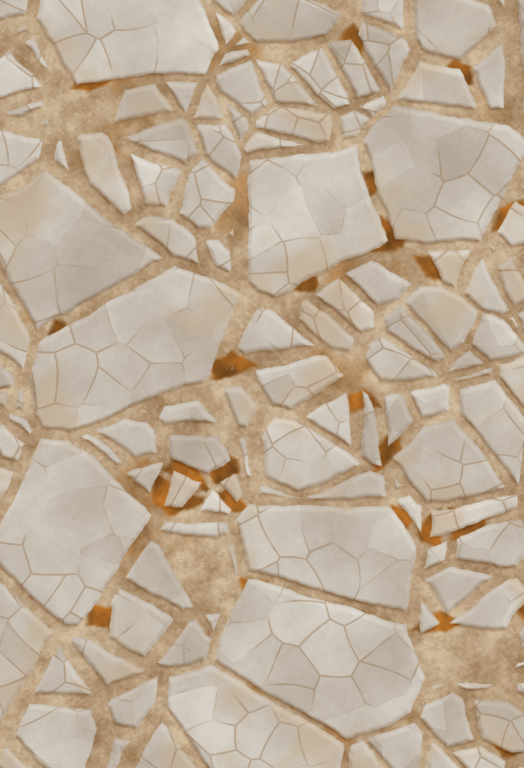
Reproduce this texture procedurally as a Shadertoy shader.

```glsl
// Broken pale stone chips set in sandy, amber-flecked mortar.
// Coarse cellular slabs are kept whole or split into finer turned chips;
// layered sines roughen edges and mottle tones, a height slope adds relief.

const vec3 PALE  = vec3(0.825, 0.800, 0.760);
const vec3 GREY  = vec3(0.700, 0.650, 0.590);
const vec3 SAND  = vec3(0.785, 0.695, 0.575);
const vec3 EARTH = vec3(0.590, 0.460, 0.320);
const vec3 AMBER = vec3(0.570, 0.345, 0.120);
const vec2 LIGHT = vec2(0.35, 0.94);

vec2 hash2(vec2 p) {
    return fract(sin(vec2(dot(p, vec2(127.1, 311.7)),
                          dot(p, vec2(269.5, 183.3)))) * 4375.85);
}

mat2 turn(float angle) {
    float c = cos(angle), s = sin(angle);
    return mat2(c, s, -s, c);
}

// Layered, turned sines: roughly -1 to 1
float sineNoise(vec2 p) {
    float sum = 0.0, amp = 0.5;
    for (int i = 0; i < 5; i++) {
        sum += amp * sin(p.x + 1.6 * sin(p.y + 0.7 * sum));
        p = turn(1.1) * p * 1.9 + 2.3;
        amp *= 0.58;
    }
    return sum;
}

// x: distance to the cell border, yz: cell id
vec3 cells(vec2 p) {
    vec2 base = floor(p), f = p - base, nearCell = vec2(0.0), nearVec = vec2(0.0);
    float nearest = 9.0;
    for (int y = -1; y <= 1; y++)
    for (int x = -1; x <= 1; x++) {
        vec2 g = vec2(x, y);
        vec2 r = g + hash2(base + g) - f;
        float d = dot(r, r);
        if (d < nearest) { nearest = d; nearVec = r; nearCell = g; }
    }
    float border = 9.0;
    for (int y = -2; y <= 2; y++)
    for (int x = -2; x <= 2; x++) {
        vec2 g = nearCell + vec2(x, y);
        vec2 r = g + hash2(base + g) - f;
        vec2 gapVec = r - nearVec;
        if (dot(gapVec, gapVec) > 0.0001)
            border = min(border, dot(0.5 * (r + nearVec), normalize(gapVec)));
    }
    return vec3(border, base + nearCell);
}

// x: signed depth inside a stone, yz: stone id
vec3 stones(vec2 p) {
    float gap = max(0.0025, 0.0075 + 0.005 * sineNoise(p * 9.0));
    vec2 rough = vec2(sineNoise(p * 30.0), sineNoise(p.yx * 30.0 + 5.0));
    vec2 q = p + 0.0035 * rough + 0.012 * sin(p.yx * 11.0 + vec2(0.0, 2.0));

    float slabScale = 5.2;
    vec3 slab = cells(turn(0.6) * q * slabScale * vec2(0.95, 1.1) + 3.0);
    float depth = slab.x / slabScale;
    vec2 id = slab.yz;
    vec2 kind = hash2(id + 41.0);

    if (kind.x > 0.38) {
        float chipScale = mix(8.5, 16.0, kind.y);
        vec2 chipPos = turn(0.5 + 1.4 * (kind.x - 0.7)) * q * vec2(0.85, 1.2);
        vec3 chip = cells(chipPos * chipScale + id * 17.0);
        id = chip.yz;
        depth = min(depth, chip.x / chipScale);
        if (hash2(id + 7.0).x < 0.10) depth = -0.01;
    }
    return vec3(depth - gap, id);
}

float relief(float depth) {
    return smoothstep(-0.001, 0.006, depth);
}

vec3 mortarColor(vec2 p, float grain) {
    float tone = 0.68 + 0.38 * sineNoise(p * 26.0) + 0.28 * sineNoise(p * 90.0);
    vec3 color = mix(EARTH, SAND, clamp(tone + grain, 0.0, 1.15));
    // Rounded amber flecks in a few cells
    vec2 q = p + 0.006 * vec2(sineNoise(p * 38.0), sineNoise(p.yx * 38.0));
    vec3 fleck = cells(q * vec2(19.0, 24.0));
    float amber = step(0.91, hash2(fleck.yz + 13.0).x) * smoothstep(0.03, 0.2, fleck.x);
    float ochre = 0.45 * smoothstep(0.45, 0.9, sineNoise(p * 12.0 + 4.0));
    vec3 fleckColor = AMBER * (1.0 + 0.3 * sineNoise(p * 60.0));
    return mix(color, fleckColor, max(0.95 * amber, ochre));
}

vec3 stoneColor(vec2 p, vec2 id, float grain) {
    // Hairline cracks part each stone into slightly different facets
    float facetScale = 19.0;
    vec2 q = p + 0.005 * sin(p.yx * 45.0);
    vec3 facet = cells(turn(hash2(id).x * 3.0) * q * facetScale + id * 5.0);
    float crack = 1.0 - smoothstep(0.0003, 0.0022, facet.x / facetScale);
    crack *= smoothstep(-0.35, 0.35, sineNoise(p * 17.0 + 8.0));

    float tone = 0.56 + 0.5 * (hash2(id + 3.0).y - 0.5)
               + 0.45 * (hash2(facet.yz).x - 0.5) + 0.32 * sineNoise(p * 22.0);
    vec3 color = mix(GREY, PALE, clamp(tone + 0.4 * grain, 0.0, 1.1));
    float stain = smoothstep(0.15, 0.85, sineNoise(p * 13.0 + id));
    color = mix(color, SAND * 0.97, 0.6 * stain);
    return mix(color, EARTH, 0.42 * crack);
}

void mainImage(out vec4 fragColor, in vec2 fragCoord) {
    vec2 p = fragCoord / iResolution.y;
    float pixel = 1.0 / iResolution.y;

    vec3 stone = stones(p);
    float towardLight = stones(p + LIGHT * 0.005).x;
    float slope = relief(stone.x) - relief(towardLight);
    float grain = 0.3 * (hash2(cells(p * 230.0).yz).x - 0.5);

    float cover = smoothstep(-pixel, pixel, stone.x);
    vec3 color = mix(mortarColor(p, grain), stoneColor(p, stone.yz, grain), cover);

    // Lit upper rims, warm shade below the stones
    color += 0.05 * max(slope, 0.0) * cover;
    color *= 1.0 - max(-slope, 0.0) * vec3(0.20, 0.26, 0.32);
    fragColor = vec4(color, 1.0);
}
```
